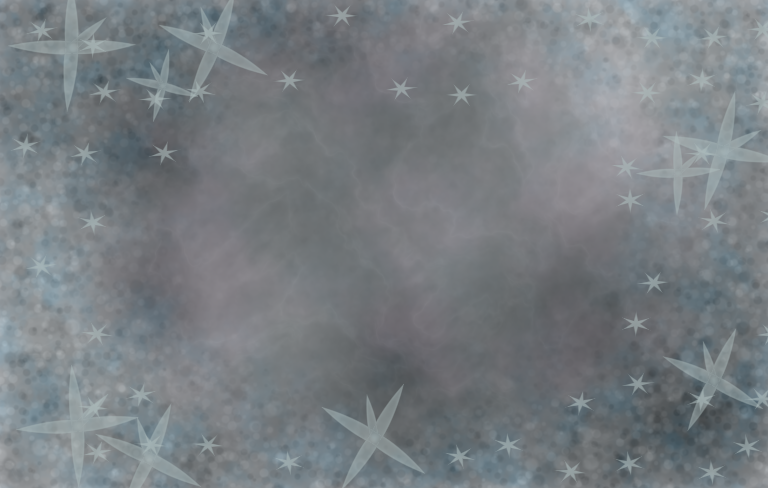
Give the GLSL for this background, as a WebGL 2 fragment shader.

```glsl
#version 300 es
precision highp float;
// Misty grey-blue backdrop with pale stars gathered around its border.
// Gradient-noise clouds are shaded by broad soft glows, speckled with small
// discs near the edges, then overlaid with large petal stars and small sparks.
uniform vec2 u_resolution;
out vec4 fragColor;

#define CLOUD_SCALE 3.6
#define CLOUD_DEPTH 0.14
#define GLOW_GAIN 1.15
#define SPECKLE_DEPTH 0.10
#define FRAME_GLOW 0.07
#define STAR_OPACITY 0.66
#define SPARK_OPACITY 0.60
#define SPARK_CELL 0.125
#define SPARK_SIZE 0.029
#define SPARK_DENSITY 0.66

const vec3 BASE_GREY = vec3(0.431, 0.446, 0.453);
const vec3 STAR_COLOR = vec3(0.68, 0.74, 0.74);
const vec3 BLUE_SHIFT = vec3(-0.050, 0.008, 0.038);
const vec3 MAUVE_SHIFT = vec3(0.016, -0.010, 0.004);

// Broad lights and shadows: centre, radius, strength.
const vec4 GLOWS[12] = vec4[12](
  vec4(0.10, 0.50, 0.22, 0.08), vec4(1.30, 0.84, 0.28, 0.14),
  vec4(0.12, 0.18, 0.24, 0.10), vec4(0.57, 0.75, 0.15, 0.06),
  vec4(0.60, 0.32, 0.17, 0.06), vec4(0.95, 0.46, 0.20, 0.05),
  vec4(0.30, 0.69, 0.12, -0.10), vec4(0.32, 0.40, 0.12, -0.10),
  vec4(0.81, 0.27, 0.14, -0.10), vec4(1.17, 0.35, 0.19, -0.08),
  vec4(1.40, 0.14, 0.13, -0.08), vec4(0.62, 0.94, 0.18, -0.08));

// Large stars: centre, ray length, rotation.
const vec4 STARS[9] = vec4[9](
  vec4(0.147, 0.902, 0.130, 0.05), vec4(0.439, 0.902, 0.122, 1.22),
  vec4(0.333, 0.824, 0.075, 1.40), vec4(1.480, 0.690, 0.125, -0.17),
  vec4(1.390, 0.645, 0.085, 0.09), vec4(1.463, 0.220, 0.115, 1.17),
  vec4(0.768, 0.102, 0.125, 1.08), vec4(0.159, 0.127, 0.125, 0.14),
  vec4(0.306, 0.061, 0.120, 1.19));

vec2 hash2(vec2 p) {
  vec3 h = fract(p.xyx * vec3(0.1031, 0.1030, 0.0973));
  h += dot(h, h.yzx + 33.33);
  return fract((h.xx + h.yz) * h.zy);
}

float corner(vec2 cell, vec2 f) {
  float a = 6.2832 * hash2(cell).x;
  return dot(vec2(cos(a), sin(a)), f);
}

float gradientNoise(vec2 p) {
  vec2 i = floor(p), f = fract(p), u = f * f * f * (f * (f * 6.0 - 15.0) + 10.0);
  vec2 e = vec2(1.0, 0.0);
  return mix(mix(corner(i, f), corner(i + e, f - e), u.x),
             mix(corner(i + e.yx, f - e.yx), corner(i + 1.0, f - 1.0), u.x), u.y);
}

float fbm(vec2 p) {
  float sum = 0.0, amp = 0.55;
  for (int i = 0; i < 5; i++) {
    sum += amp * gradientNoise(p);
    p = mat2(1.6, 1.2, -1.2, 1.6) * p + 7.3;
    amp *= 0.52;
  }
  return sum;
}

// Overlapping soft discs, some light and some dark.
float speckles(vec2 p) {
  vec2 cell = floor(p);
  float sum = 0.0;
  for (int k = 0; k < 9; k++) {
    vec2 c = cell + vec2(k % 3, k / 3) - 1.0;
    vec2 h = hash2(c + 40.0);
    float radius = 0.35 + 0.4 * h.y;
    sum += (hash2(c + 91.0).x - 0.5) * smoothstep(radius, radius - 0.3, length(p - c - h));
  }
  return sum;
}

// One tapered petal with a brighter rim, closed at both ends.
float ray(vec2 q, float angle, float len, float aa) {
  float c = cos(angle), s = sin(angle);
  q = vec2(c * q.x + s * q.y, c * q.y - s * q.x);
  float t = clamp(q.x / len, 0.0, 1.0);
  float side = abs(q.y) - 0.15 * len * (1.0 - t) * (0.7 + t);
  float d = max(side, max(-q.x, q.x - len));
  float rim = exp(-abs(side) / 0.0025);
  return smoothstep(aa, -aa, d) * (0.65 + 0.35 * rim);
}

// Four long rays plus a short one in the first quadrant.
float petalStar(vec2 q, float size, float turn, float aa) {
  float m = ray(q, turn + 0.67, size * 0.72, aa);
  for (int k = 0; k < 4; k++) m = max(m, ray(q, turn + 1.53 * float(k), size, aa));
  return max(m, 0.95 * exp(-dot(q, q) / (size * size * 0.025)));
}

// Small six-pointed spark, flattened.
float spark(vec2 q, float turn, float aa) {
  q.y *= 1.3;
  float a = mod(atan(q.y, q.x) + turn, 1.0472) - 0.5236;
  float r = length(q);
  float d = r * abs(sin(a)) - 0.2 * (SPARK_SIZE - r * cos(a));
  return smoothstep(aa, -aa, d);
}

void main() {
  vec2 p = gl_FragCoord.xy / u_resolution.y;
  float aspect = u_resolution.x / u_resolution.y, aa = 1.0 / u_resolution.y;

  // Clouds and broad shading
  float cloud = fbm(p * CLOUD_SCALE + 3.1), tint = fbm(p * 8.0 + 21.0);
  float shade = CLOUD_DEPTH * cloud;
  vec2 warped = p + 0.05 * vec2(cloud, tint);
  for (int i = 0; i < 12; i++) {
    vec2 d = (warped - GLOWS[i].xy) / GLOWS[i].z;
    shade += GLOW_GAIN * GLOWS[i].w * exp(-dot(d, d));
  }
  shade += 0.03 * pow(1.0 - abs(fbm(p * 6.0 + cloud)), 9.0);

  // Speckled blue border around a calm mauve centre
  float border = smoothstep(0.55, 1.15, length((p - vec2(0.82, 0.53)) / vec2(0.70, 0.50)) + 0.2 * tint);
  float dots = speckles(p * 36.0) + 0.8 * speckles(p * 62.0 + 9.0);
  shade += SPECKLE_DEPTH * (0.15 + border) * dots;
  vec3 color = BASE_GREY + shade;
  color += BLUE_SHIFT * (0.2 + border) * smoothstep(-0.3, 0.5, tint + 0.3 * speckles(p * 30.0 + 70.0));
  color += MAUVE_SHIFT * (1.0 - border) * smoothstep(-0.25, 0.25, cloud);
  vec2 edge = min(p, vec2(aspect, 1.0) - p);
  color += FRAME_GLOW * vec3(1.0, 0.94, 0.98) * (exp(-edge.x / 0.03) + exp(-edge.y / 0.03));

  // Scattered sparks
  vec2 cell = floor(p / SPARK_CELL);
  vec2 h = hash2(cell + 17.0), jitter = hash2(cell + 53.0);
  vec2 center = (cell + 0.5 + 0.5 * (jitter - 0.5)) * SPARK_CELL;
  float outer = step(1.0, length((center - vec2(0.80, 0.45)) / vec2(0.52, 0.36)));
  float present = outer * step(h.x, SPARK_DENSITY);
  color = mix(color, STAR_COLOR, SPARK_OPACITY * present * spark(p - center, h.y * 6.2832, aa));

  // Large stars
  for (int i = 0; i < 9; i++) {
    vec4 s = STARS[i];
    color = mix(color, STAR_COLOR, STAR_OPACITY * petalStar(p - s.xy, s.z, s.w, aa));
  }
  fragColor = vec4(clamp(color, 0.0, 1.0), 1.0);
}
```
